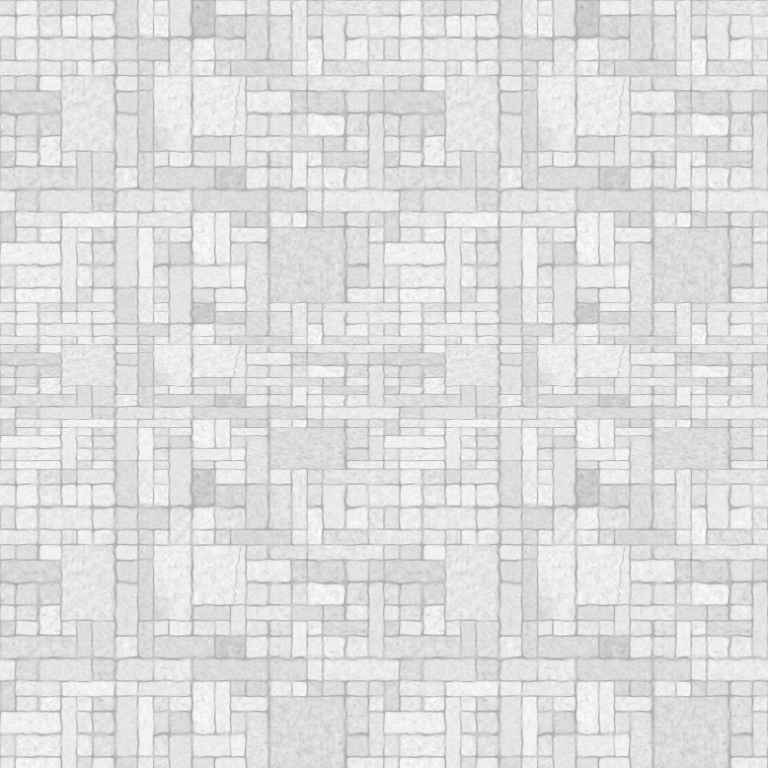
Reproduce this texture procedurally as a Shadertoy shader.

```glsl
const float TAU = 6.2831853;
const vec2 GRID = vec2(20.0, 16.0);      // cells in one repeat
const float CELL = 0.025;                // cell width on the canvas
const float TALL = 0.3945;               // height of a full band
const float SQUASHED_END = 0.6107;       // lower end of the squashed band
const vec3 STONE_DARK = vec3(0.848);
const vec3 STONE_LIGHT = vec3(0.948);
const vec3 JOINT = vec3(0.69);

vec3 hash3(vec2 c) {
    vec3 q = fract(c.xyx * vec3(0.1031, 0.1030, 0.0973));
    q += dot(q, q.yxz + 33.33);
    return fract((q.xxy + q.yzz) * q.zyx);
}

vec2 wrapCell(vec2 c, vec2 period) {
    return floor(mod(c + 0.5, period));
}

// Periodic gradient noise
float corner(vec2 i, vec2 f, vec2 period) {
    float a = TAU * hash3(wrapCell(i, period) + 7.0).x;
    return dot(vec2(cos(a), sin(a)), f);
}

float gradientNoise(vec2 uv, vec2 period) {
    vec2 p = uv * period, i = floor(p), f = p - i;
    vec2 s = f * f * f * (f * (f * 6.0 - 15.0) + 10.0);
    vec2 e = vec2(1.0, 0.0);
    return mix(mix(corner(i, f, period), corner(i + e, f - e, period), s.x),
               mix(corner(i + e.yx, f - e.yx, period), corner(i + 1.0, f - 1.0, period), s.x), s.y);
}

float segmentDistance(vec2 p, vec2 a, vec2 b) {
    vec2 d = b - a;
    return length(p - a - d * clamp(dot(p - a, d) / dot(d, d), 0.0, 1.0));
}

// Stones are vec4(id.xy, tone, rank); the highest rank owns a cell
void layBrick(vec2 cell, vec2 dir, float k, inout vec4 top) {
    vec2 anchor = wrapCell(cell - dir * k, GRID);
    vec3 h = hash3(anchor + 11.0);
    float len = 2.0 + floor(2.4 * h.y);
    float rank = h.z + 0.15 * len;
    bool aligned = (h.x < 0.55) == (dir.x > 0.5);
    if (aligned && k < len && rank > top.w)
        top = vec4(anchor, hash3(anchor + 53.0).x, rank);
}

void laySlab(vec2 cell, vec4 rect, float tone, inout vec4 top) {
    vec2 d = wrapCell(cell - rect.xy, GRID);
    if (all(lessThan(d, rect.zw))) top = vec4(rect.xy + 0.5, tone, 9.0);
}

vec4 stoneAt(vec2 cell) {
    vec4 top = vec4(0.0, 0.0, 0.0, -1.0);
    for (float k = 0.0; k < 4.0; k++) {
        layBrick(cell, vec2(1.0, 0.0), k, top);
        layBrick(cell, vec2(0.0, 1.0), k, top);
    }
    // Large slabs and accent stones
    laySlab(cell, vec4(14.0, 12.0, 4.0, 4.0), 0.15, top);
    laySlab(cell, vec4(8.0, 4.0, 2.0, 4.0), 0.85, top);
    laySlab(cell, vec4(10.0, 4.0, 3.0, 3.0), 0.8, top);
    laySlab(cell, vec4(3.0, 4.0, 3.0, 4.0), 0.55, top);
    laySlab(cell, vec4(11.0, 9.0, 2.0, 1.0), -0.4, top);
    laySlab(cell, vec4(10.0, 0.0, 1.0, 2.0), -0.5, top);
    return top;
}

float edgeDistance(vec2 cell, vec2 side, vec2 id, float d) {
    return stoneAt(cell + side).xy == id ? 1.0 : d;
}

// Distance to the stone outline, with rounded corners
float outline(vec2 cell, vec2 f, vec2 id) {
    vec2 e = vec2(1.0, 0.0);
    vec2 d = min(vec2(edgeDistance(cell, -e, id, f.x), edgeDistance(cell, -e.yx, id, f.y)),
                 vec2(edgeDistance(cell, e, id, 1.0 - f.x), edgeDistance(cell, e.yx, id, 1.0 - f.y)));
    float radius = 0.18;
    return radius - length(max(radius - d, 0.0));
}

// Two repeats across; full, squashed and full bands from the top down
vec2 repeatUV(vec2 uv) {
    float y = 1.0 - uv.y;
    float v = y < TALL ? y / TALL
            : y < SQUASHED_END ? (y - TALL) / (SQUASHED_END - TALL)
            : (y - SQUASHED_END) / TALL;
    return vec2(fract(uv.x * 2.0), v);
}

void mainImage(out vec4 fragColor, in vec2 fragCoord) {
    vec2 uv = repeatUV(fragCoord / iResolution.xy);
    float pixel = 1.0 / (iResolution.y * CELL);

    // Uneven rows and columns with slightly wavy edges
    vec2 g = uv * GRID + 0.2 * sin(TAU * uv * vec2(5.0, 4.0));
    g += 0.09 * vec2(gradientNoise(uv, vec2(30.0, 24.0)), gradientNoise(uv, vec2(31.0, 25.0)));
    vec2 cell = floor(g);
    vec4 stone = stoneAt(cell);
    float d = outline(cell, g - cell, stone.xy);

    // Stone face: tone, mottling, grain and pits
    float rough = hash3(stone.xy + 29.0).y;
    float mottle = gradientNoise(uv, vec2(44.0, 36.0)) + 0.7 * gradientNoise(uv, vec2(87.0, 70.0));
    float grain = gradientNoise(uv, vec2(126.0, 100.0));
    vec3 color = mix(STONE_DARK, STONE_LIGHT, stone.z);
    color += mix(0.02, 0.06, rough) * mottle + 0.045 * grain;
    color -= 0.05 * rough * smoothstep(0.2, 0.45, gradientNoise(uv, vec2(71.0, 57.0)));
    vec2 stain = (g - vec2(8.2, 7.8)) / vec2(0.9, 1.3);
    color -= 0.1 * exp(-dot(stain, stain)) * step(8.0, stone.w);

    // Joints of varying depth, a soft worn rim and one crack
    float depth = clamp(0.7 + 0.9 * gradientNoise(uv, vec2(17.0, 14.0)) + 0.6 * mottle, 0.25, 1.0);
    float soft = 0.7 * pixel + 0.015;
    float joint = 1.0 - smoothstep(0.045 - soft, 0.045 + soft, d);
    color -= 0.025 * (1.0 - smoothstep(0.0, 0.18, d));
    color = mix(color, JOINT, joint * depth);
    float crack = segmentDistance(g + 0.15 * mottle, vec2(12.7, 4.1), vec2(12.2, 6.9));
    color = mix(color, JOINT, 0.5 * (1.0 - smoothstep(0.0, 0.03 + pixel, crack)));

    fragColor = vec4(clamp(color, 0.0, 1.0), 1.0);
}
```
